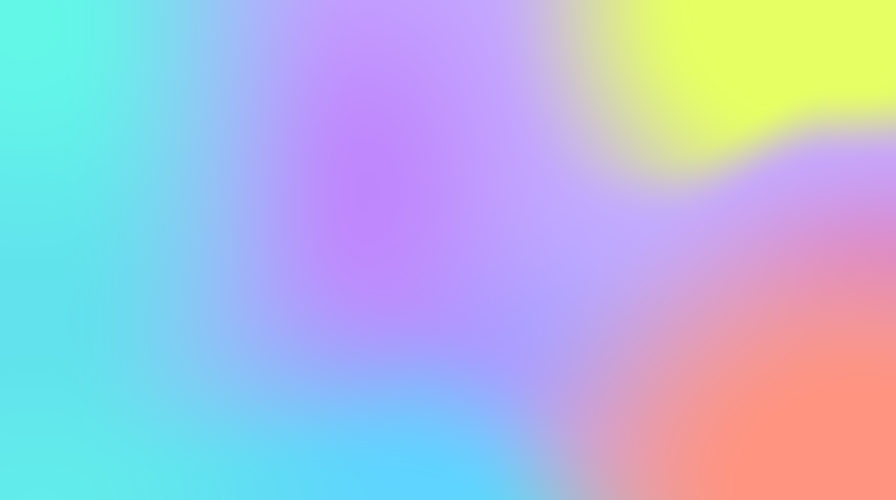
Write a Shadertoy shader that draws this background.

```glsl
#define LAVENDER vec3(0.77, 0.68, 1.00)
#define PURPLE vec3(0.75, 0.53, 0.99)
#define PERIWINKLE vec3(0.62, 0.63, 1.00)
#define MINT vec3(0.39, 0.97, 0.91)
#define CYAN vec3(0.38, 0.87, 0.93)
#define SKY vec3(0.37, 0.83, 1.00)
#define MAUVE vec3(0.82, 0.53, 0.88)
#define CORAL vec3(1.00, 0.58, 0.50)
#define LEMON vec3(0.90, 1.00, 0.39)
#define CORNER_BLEND 0.3

// Soft elliptical glow, 1 at its centre
float glow(vec2 p, vec2 centre, vec2 radius) {
    vec2 q = (p - centre) / radius;
    return exp(-dot(q, q));
}

// 1 inside the inner radius, 0 beyond the outer one
float disc(float dist, float inner, float outer) {
    return 1.0 - smoothstep(inner, outer, dist);
}

float smoothMin(float a, float b, float k) {
    float h = max(k - abs(a - b), 0.0) / k;
    return min(a, b) - 0.25 * k * h * h;
}

void mainImage(out vec4 fragColor, in vec2 fragCoord) {
    // Height is one unit; the width keeps a fixed layout
    vec2 p = fragCoord / iResolution.xy * vec2(1.79, 1.0);

    // Violet middle
    vec3 color = LAVENDER;
    color = mix(color, PERIWINKLE, 0.9 * glow(p, vec2(0.88, 0.27), vec2(0.42, 0.24)));
    color = mix(color, PURPLE, glow(p, vec2(0.73, 0.62), vec2(0.27, 0.42)));

    // Cool water along the left and lower edges, rounded where they meet
    vec3 water = mix(CYAN, MINT, glow(p, vec2(0.05, 0.95), vec2(0.40, 0.38)));
    water = mix(water, MINT, 0.55 * glow(p, vec2(0.1, 0.0), vec2(0.45, 0.25)));
    water = mix(water, SKY, glow(p, vec2(0.85, 0.08), vec2(0.36, 0.28)));
    float leftSide = p.x - 0.46;
    float lowerSide = (p.y - 0.24) * 1.7 + 0.5 * smoothstep(0.8, 1.4, p.x);
    float shore = smoothMin(leftSide, lowerSide, CORNER_BLEND);
    color = mix(color, water, disc(shore, -0.34, 0.26));

    // Warm lower right corner under a mauve haze
    color = mix(color, MAUVE, 0.9 * glow(p, vec2(1.80, 0.47), vec2(0.30, 0.19)));
    float coralDist = length((p - vec2(1.72, 0.02)) / vec2(1.2, 1.0));
    color = mix(color, CORAL, disc(coralDist, 0.18, 0.66));

    // Lemon upper right, wide fade on the left and a tighter lower rim
    float rim = mix(0.60, 0.74, smoothstep(1.30, 1.66, p.x));
    float lemon = disc(length(p - vec2(1.60, 1.0)), 0.22, 0.64);
    lemon *= smoothstep(rim - 0.07, rim + 0.09, p.y);
    color = mix(color, LEMON, lemon);

    fragColor = vec4(color, 1.0);
}
```
